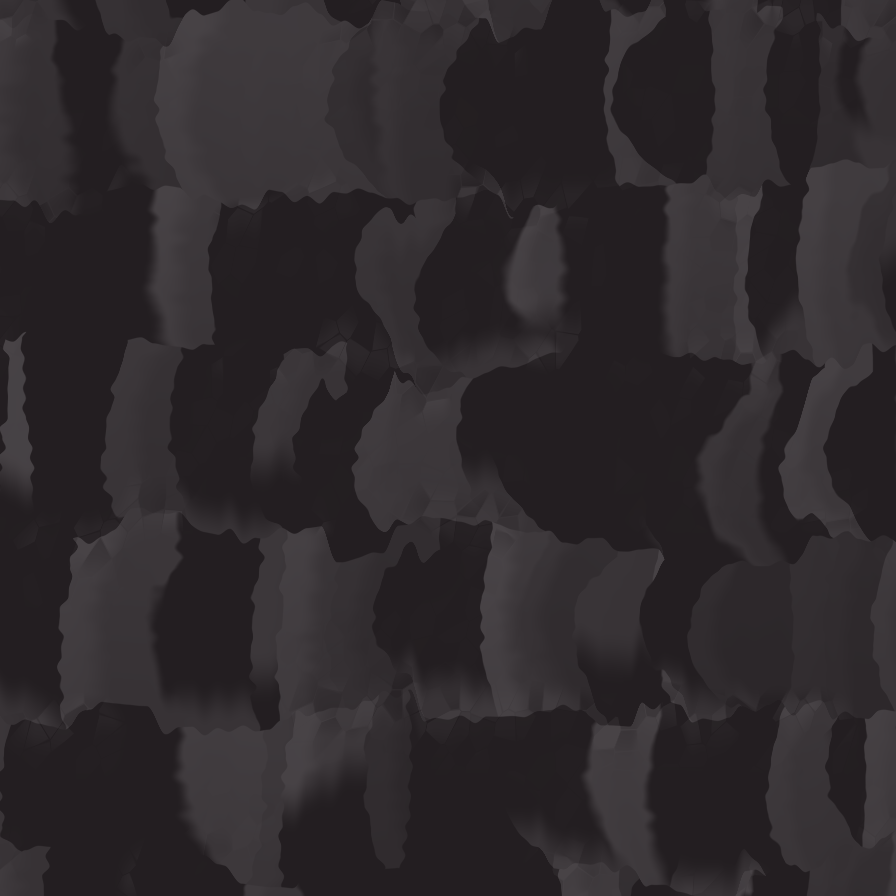
Reproduce this pattern procedurally as a WebGL 2 fragment shader.

```glsl
#version 300 es
precision highp float;
// Dim rows of overlapping, bowed scales in charcoal and grey.
// Rows are painted upward and scales left to right, each covering the last;
// hashes choose bow, tone, fade and edge softness, noise roughens the seams.

#define ROWS 5.3
#define ROW_PHASE 0.16
#define DARK_SHARE 0.47
#define BOW 1.25
#define JITTER 0.42
#define SEAM_WAVE 0.3
#define RAGGED 0.13
#define SOFT_SHARE 0.68
#define FACETS 34.0
#define FACET_TONE 0.75
#define DARK vec3(0.138, 0.119, 0.130)
#define LIGHT vec3(0.240, 0.221, 0.233)

uniform vec2 u_resolution;
out vec4 fragColor;

float hash(vec2 p) {
    vec3 q = fract(vec3(p.xyx) * 0.1031);
    q += dot(q, q.yzx + 33.33);
    return fract((q.x + q.y) * q.z);
}

float noise(vec2 p) {
    vec2 i = floor(p), f = fract(p);
    f = f * f * (3.0 - 2.0 * f);
    return mix(mix(hash(i), hash(i + vec2(1, 0)), f.x),
               mix(hash(i + vec2(0, 1)), hash(i + vec2(1, 1)), f.x), f.y);
}

// Random flat polygons, fading out at their borders.
float facets(vec2 p) {
    vec2 base = floor(p), owner = base;
    float nearest = 9.0, second = 9.0;
    for (int j = -1; j <= 1; j++)
    for (int i = -1; i <= 1; i++) {
        vec2 cell = base + vec2(i, j);
        vec2 site = cell + vec2(hash(cell + 71.0), hash(cell + 113.0));
        float d = distance(p, site);
        if (d < nearest) { second = nearest; nearest = d; owner = cell; }
        else second = min(second, d);
    }
    return (hash(owner + 31.0) - 0.5) * smoothstep(0.0, 0.08, second - nearest);
}

// Tone inside one scale: 0 is dark, 1 is light. h is height, d is depth from its edge.
float scaleTone(vec2 id, float h, float d, float x) {
    float pick = hash(id + 5.0), kind = hash(id + 17.0);
    float bend = 0.35 * (noise(vec2(x * 12.0, id.y * 7.0)) - 0.5);
    float low = mix(0.05, 0.4, hash(id + 29.0));
    float fade = smoothstep(low, low + 0.32, h + bend);
    // Neighbours tend to alternate between dark and light.
    float alternate = 0.25 * (2.0 * mod(id.x, 2.0) - 1.0);
    float darkShare = DARK_SHARE + alternate - 0.2 * step(4.5, id.y);
    if (pick < darkShare)
        return kind < 0.2 ? 0.8 * (1.0 - smoothstep(0.06, 0.32, h + bend)) : 0.0;
    float tone = mix(0.55, 1.4, hash(id + 41.0));
    tone *= mix(1.0, 0.65, smoothstep(0.25, 0.7, d) * hash(id + 53.0));
    return kind < 0.25 ? tone * fade : tone * mix(0.85, 1.05, h);
}

// Paints the scales of one row from left to right.
float rowTone(float row, float h, vec2 p, float u, float pixel) {
    float tone = 0.0, height = clamp(h, 0.0, 1.0);
    float arc = 4.0 * height * (1.0 - height);
    float rough = RAGGED * (noise(p * vec2(40.0, 90.0)) - 0.5);
    float bowing = mix(0.25, 1.0, smoothstep(0.05, 0.5, p.x));
    for (int i = -2; i <= 2; i++) {
        vec2 id = vec2(floor(u) + float(i), row) + 20.0;
        float bow = BOW * mix(-0.2, 1.0, hash(id + 7.0)) * bowing;
        float lean = 0.4 * (hash(id + 11.0) - 0.5) * (height - 0.5);
        float edge = id.x - 20.0 + JITTER * (2.0 * hash(id + 3.0) - 1.0) - bow * (arc - 0.35) + lean;
        float d = u - edge + rough;
        float soft = step(SOFT_SHARE, hash(id + 13.0)) * mix(0.35, 0.06, height);
        float cover = smoothstep(-pixel, pixel + soft, d);
        tone = mix(tone, scaleTone(id - vec2(0, 20), height, d, p.x), i == -2 ? 1.0 : cover);
    }
    return tone;
}

void main() {
    vec2 p = gl_FragCoord.xy / u_resolution;
    float pixel = 0.8 / min(u_resolution.x, u_resolution.y);

    // Scales grow narrower toward the right.
    float u = 10.5 * p.x + 5.0 * p.x * p.x;
    float density = 10.5 + 10.0 * p.x;
    float v = p.y * ROWS - ROW_PHASE;
    float tone = 0.0, seam = 0.0;

    // Each row covers the ragged top of the row below.
    for (int j = -1; j <= 1; j++) {
        float row = floor(v) + float(j);
        float shift = 0.9 * hash(vec2(row + 9.0, 2.0));
        float column = u + shift;
        float ledge = mix(hash(vec2(floor(column) + 7.0, row + 50.0)),
                          hash(vec2(floor(column) + 8.0, row + 50.0)),
                          smoothstep(0.75, 1.0, fract(column)));
        float wave = SEAM_WAVE * (noise(vec2(p.x * 6.0, row * 5.0 + 40.0)) - 0.5)
                   + 0.2 * (ledge - 0.5)
                   + 0.08 * (noise(vec2(p.x * 70.0, row * 3.0 + 90.0)) - 0.5);
        float h = v - row - wave;
        float cover = smoothstep(-pixel * ROWS, pixel * ROWS, h);
        float layer = rowTone(row, h, p, column, pixel * density);
        tone = mix(tone, layer, j == -1 ? 1.0 : cover);
        seam = max(seam, 1.0 - smoothstep(0.02, 0.22, abs(h)));
    }

    // Small chips along the seams, with a few faint ones elsewhere.
    float patches = smoothstep(0.42, 0.62, noise(p * 11.0 + 60.0));
    vec2 tilted = mat2(0.9, 0.4, -0.4, 0.9) * p * vec2(1.4, 0.9);
    tone += FACET_TONE * facets(tilted * FACETS) * patches * (0.1 + 0.9 * seam);

    fragColor = vec4(mix(DARK, LIGHT, clamp(tone, 0.0, 1.4)), 1.0);
}
```
